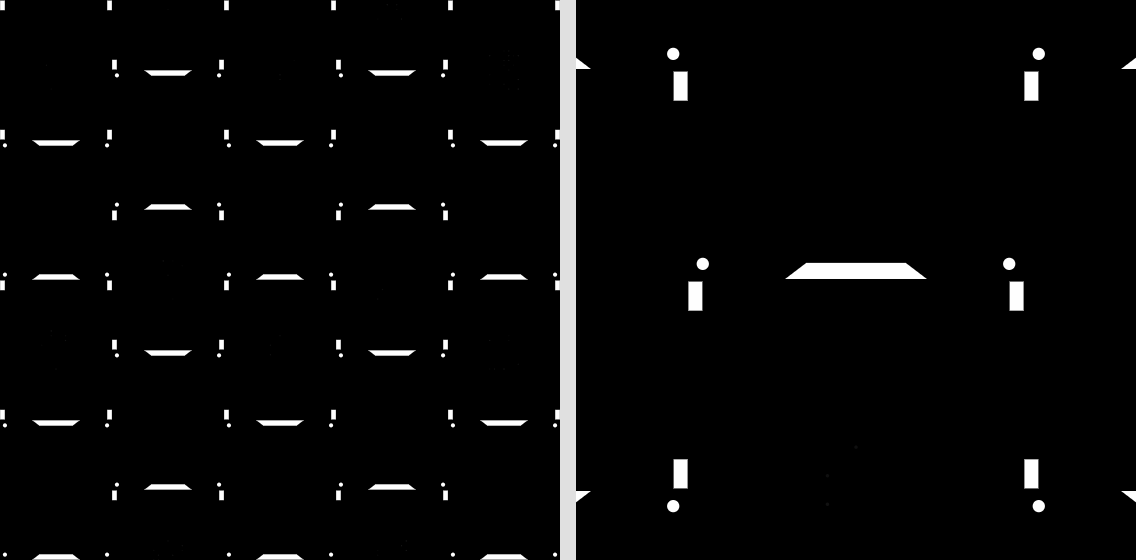
Left: the whole. Right: its middle third, enlarged.
Write a Shadertoy shader that draws this pattern.

```glsl
// Staggered black panels with white trapezoid bars, dots, tabs and faint specks.

const float COLUMNS = 5.0;        // columns across the canvas
const float PANEL_HEIGHT = 1.25;  // in column widths
const vec3 BLACK = vec3(0.0);
const vec3 WHITE = vec3(0.995);

float hash(vec2 p) {
    return fract(sin(dot(p, vec2(127.1, 311.7))) * 43758.5453);
}

float coverage(float dist, float pixel) {
    return clamp(0.5 - dist / pixel, 0.0, 1.0);
}

float boxDistance(vec2 p, vec2 halfSize) {
    vec2 d = abs(p) - halfSize;
    return length(max(d, 0.0)) + min(max(d.x, d.y), 0.0);
}

// Trapezoid standing on y = 0, narrowing to its top.
float trapezoidDistance(vec2 p, float baseHalf, float topHalf, float height) {
    vec2 sideNormal = normalize(vec2(height, baseHalf - topHalf));
    float side = dot(vec2(abs(p.x) - baseHalf, p.y), sideNormal);
    return max(side, abs(p.y - 0.5 * height) - 0.5 * height);
}

// White marks: x is the distance from the column axis, y the depth into the panel.
float marksDistance(vec2 p) {
    float bar = trapezoidDistance(p - vec2(0.0, 0.003), 0.211, 0.148, 0.048);
    float dotMark = length(p - vec2(0.456, 0.048)) - 0.0182;
    float tab = boxDistance(p - vec2(0.478, -0.048), vec2(0.0208, 0.0433));
    return min(bar, min(dotMark, tab));
}

// Sparse, barely visible specks on a small grid around the gap centre.
float specks(vec2 p, vec2 seed, float pixel) {
    const float PITCH = 0.0425;
    vec2 cell = floor(p / PITCH + 0.5);
    vec2 offset = p - cell * PITCH;
    vec2 key = cell + seed * 19.0;
    float inside = step(abs(cell.x), 3.5) * step(abs(cell.y), 4.5);
    float density = mix(0.03, 0.24, hash(seed + 4.3));
    float present = step(hash(key), density) * inside;
    float level = mix(0.02, 0.09, hash(key + 7.7));
    return present * level * coverage(length(offset) - 0.005, pixel);
}

void mainImage(out vec4 fragColor, in vec2 fragCoord) {
    float pixel = COLUMNS / iResolution.y;
    vec2 p = fragCoord * pixel;

    // Odd columns are shifted up by half a panel.
    float column = floor(p.x);
    float shift = 0.5 * PANEL_HEIGHT * mod(column, 2.0);
    float row = floor((p.y - shift) / PANEL_HEIGHT);
    vec2 local = vec2(p.x - column - 0.5,
                      p.y - shift - (row + 0.5) * PANEL_HEIGHT);

    // Panels alternate with gaps; depth is negative inside a gap.
    float isGap = mod(row, 2.0);
    float depth = (0.5 * PANEL_HEIGHT - abs(local.y)) * (1.0 - 2.0 * isGap);

    float marks = coverage(marksDistance(vec2(abs(local.x), depth)), pixel);
    vec3 ground = BLACK + isGap * specks(local, vec2(column, row), pixel);
    fragColor = vec4(mix(ground, WHITE, marks), 1.0);
}
```
